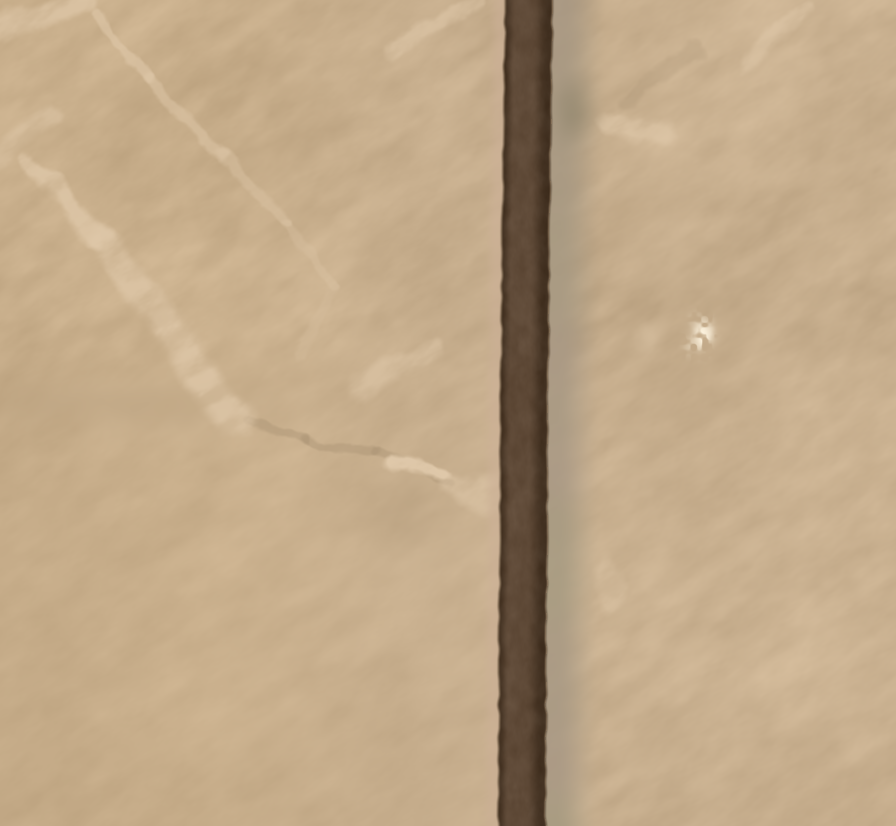
This texture is drawn by a WebGL 2 fragment shader. Its source:

```glsl
#version 300 es
precision highp float;
// Two beige stone tiles divided by a dark, nearly vertical grout joint.
// Warped tapered segments form the pale veins; stretched value noise
// gives the mottling; soft bands shade the tile edges beside the joint.

#define STONE vec3(0.785, 0.688, 0.560)
#define PALE vec3(0.875, 0.785, 0.665)
#define CREASE vec3(0.640, 0.550, 0.430)
#define BEVEL vec3(0.640, 0.590, 0.505)
#define GROUT vec3(0.375, 0.292, 0.220)
#define GROUT_DARK vec3(0.235, 0.170, 0.110)
#define JOINT_WIDTH 0.0575
#define EDGE_SOFT 0.0028
#define MOTTLE 0.075
#define WARP 0.022

uniform vec2 u_resolution;
out vec4 fragColor;

float hash(vec2 p) {
  return fract(sin(dot(p, vec2(127.1, 311.7))) * 43758.5453);
}

float noise(vec2 p) {
  vec2 i = floor(p), f = fract(p);
  f = f * f * (3.0 - 2.0 * f);
  return mix(mix(hash(i), hash(i + vec2(1, 0)), f.x),
             mix(hash(i + vec2(0, 1)), hash(i + vec2(1, 1)), f.x), f.y);
}

float fbm(vec2 p) {
  float sum = 0.0, amp = 0.5;
  for (int i = 0; i < 4; i++) {
    sum += amp * noise(p);
    p = mat2(1.6, 1.2, -1.2, 1.6) * p + 7.3;
    amp *= 0.5;
  }
  return sum / 0.9375;
}

// Soft coverage of a segment ab whose radius runs from r.x to r.y
float streak(vec2 p, vec2 a, vec2 b, vec2 r) {
  vec2 d = b - a;
  float t = clamp(dot(p - a, d) / dot(d, d), 0.0, 1.0);
  float radius = mix(r.x, r.y, t);
  return 1.0 - smoothstep(radius * 0.45, radius * 1.3, length(p - a - d * t));
}

float blob(vec2 p, vec2 center, vec2 size) {
  vec2 q = (p - center) / size;
  return exp(-dot(q, q));
}

// Pale veins: end points, then radii at both ends and strength
const vec4 VEINS[12] = vec4[12](
  vec4(0.035, 0.802, 0.120, 0.710), vec4(0.120, 0.710, 0.200, 0.610),
  vec4(0.200, 0.610, 0.282, 0.494), vec4(0.440, 0.534, 0.530, 0.581),
  vec4(0.473, 0.438, 0.540, 0.424), vec4(0.548, 0.412, 0.592, 0.402),
  vec4(0.000, 0.970, 0.105, 1.002), vec4(0.000, 0.808, 0.065, 0.862),
  vec4(0.473, 0.936, 0.575, 0.995), vec4(0.735, 0.850, 0.800, 0.842),
  vec4(0.904, 0.922, 0.980, 0.990), vec4(0.735, 0.310, 0.742, 0.270));
const vec3 VEIN_STYLE[12] = vec3[12](
  vec3(0.009, 0.016, 0.65), vec3(0.016, 0.021, 0.60),
  vec3(0.021, 0.024, 0.65), vec3(0.018, 0.012, 0.48),
  vec3(0.011, 0.007, 0.85), vec3(0.014, 0.022, 0.50),
  vec3(0.018, 0.012, 0.60), vec3(0.018, 0.011, 0.42),
  vec3(0.011, 0.009, 0.50), vec3(0.012, 0.016, 0.55),
  vec3(0.012, 0.009, 0.48), vec3(0.018, 0.012, 0.38));

// Thin crack line, and the darker crease under the broad streak
const vec2 CRACK[6] = vec2[6](vec2(0.113, 0.986), vec2(0.184, 0.901),
  vec2(0.268, 0.809), vec2(0.346, 0.732), vec2(0.400, 0.654), vec2(0.366, 0.565));
const vec2 FOLD[4] = vec2[4](vec2(0.297, 0.492), vec2(0.374, 0.467),
  vec2(0.452, 0.456), vec2(0.545, 0.414));

vec3 stone(vec2 p) {
  vec2 grain = mat2(0.82, -0.57, 0.57, 0.82) * p;
  float cloud = fbm(p * 6.0), fibre = fbm(grain * vec2(22.0, 50.0));
  float rough = mix(0.65, 1.0, smoothstep(0.3, 0.7, p.y));
  rough = max(rough, smoothstep(0.68, 0.72, p.x));
  vec3 col = STONE + MOTTLE * (cloud - 0.5) + MOTTLE * rough * (fibre - 0.5);
  col -= vec3(0.004, 0.008, 0.018) * (1.0 - smoothstep(0.2, 0.6, p.x));
  vec2 w = p + WARP * (vec2(fbm(p * 28.0), fbm(p * 28.0 + 40.0)) - 0.5);

  // Shaded folds
  for (int i = 0; i < 3; i++)
    col = mix(col, CREASE, 0.36 * streak(w, FOLD[i], FOLD[i + 1], vec2(0.006)));
  col = mix(col, CREASE, 0.25 * streak(w, vec2(0.76, 0.875), vec2(0.84, 0.94), vec2(0.010)));
  col = mix(col, CREASE, 0.20 * blob(w, vec2(0.16, 0.51), vec2(0.16, 0.035)) * fibre * 2.0);
  col = mix(col, CREASE, 0.18 * blob(w, vec2(0.49, 0.37), vec2(0.04, 0.06)));

  // Pale veins
  float breakup = mix(0.55, 1.15, smoothstep(0.25, 0.65, fibre));
  for (int i = 0; i < 12; i++) {
    float cover = streak(w, VEINS[i].xy, VEINS[i].zw, VEIN_STYLE[i].xy);
    col = mix(col, PALE, cover * VEIN_STYLE[i].z * breakup);
  }
  for (int i = 0; i < 5; i++) {
    float fade = mix(0.60, 0.18, float(i) / 4.0);
    col = mix(col, PALE, fade * streak(w, CRACK[i], CRACK[i + 1], vec2(0.007)));
  }

  // Small glint and its faint neighbour
  float chip = smoothstep(0.30, 0.65, noise(p * 150.0));
  col = mix(col, vec3(0.99, 0.95, 0.87), blob(w, vec2(0.847, 0.595), vec2(0.012, 0.017)) * chip);
  return mix(col, PALE, 0.4 * blob(w, vec2(0.784, 0.593), vec2(0.015)));
}

void main() {
  vec2 p = gl_FragCoord.xy / u_resolution.y;
  float wobble = 0.0025 * (noise(vec2(p.y * 75.0, 3.0)) - 0.5);
  float across = p.x - (0.603 + 0.0035 * p.y + 0.005 * p.y * p.y) + wobble;
  float beyond = across - JOINT_WIDTH;
  vec3 col = stone(p);

  // Cool bevel on the right, faint rosy rim on the left
  float bevel = step(0.0, beyond) * (1.0 - smoothstep(0.012, 0.068, beyond));
  float tint = noise(p * vec2(9.0, 14.0)) - 0.5;
  col = mix(col, BEVEL + vec3(0.02, -0.005, 0.025) * tint, 0.80 * bevel);
  col = mix(col, vec3(0.50, 0.47, 0.37), 0.40 * blob(p, vec2(0.695, 0.865), vec2(0.022, 0.035)) * step(0.0, beyond));
  col = mix(col, vec3(0.80, 0.69, 0.59), 0.6 * smoothstep(-0.022, -0.006, across) * step(across, 0.0));

  // Recessed joint, darker along both walls
  float t = across / JOINT_WIDTH;
  float wall = max(1.0 - smoothstep(0.0, 0.22, t), smoothstep(0.58, 0.92, t));
  vec3 joint = mix(GROUT, GROUT_DARK, wall * 0.85);
  joint += 0.07 * (fbm(p * vec2(90.0, 55.0)) - 0.5);
  float inside = smoothstep(-EDGE_SOFT, EDGE_SOFT, across) * (1.0 - smoothstep(-EDGE_SOFT, EDGE_SOFT, beyond));
  fragColor = vec4(mix(col, joint, inside), 1.0);
}
```
